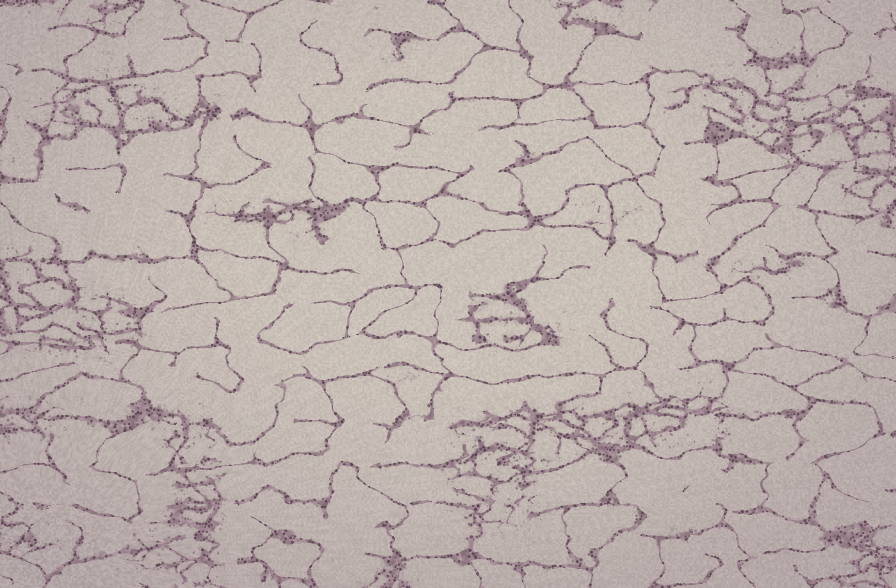
This texture is drawn by a Shadertoy shader. Its source:

```glsl
// Thin tissue section: wide rounded air spaces divided by fine, beaded mauve walls.
// A stretched Voronoi network gives the walls; a hash per wall cuts some into stubs.
// Small dots add the nuclei, and grain and a vignette shade the pale ground.

float hash(vec2 p) {
    vec3 q = fract(vec3(p.xyx) * 0.1031);
    q += dot(q, q.yzx + 33.33);
    return fract((q.x + q.y) * q.z);
}

vec2 hash2(vec2 p) {
    return vec2(hash(p), hash(p + 57.3));
}

float noise(vec2 p) {
    vec2 i = floor(p), f = fract(p);
    f = f * f * (3.0 - 2.0 * f);
    return mix(mix(hash(i), hash(i + vec2(1, 0)), f.x),
               mix(hash(i + vec2(0, 1)), hash(i + vec2(1, 1)), f.x), f.y);
}

vec2 noise2(vec2 p) {
    return vec2(noise(p), noise(p + 31.7)) - 0.5;
}

vec2 cellCentre(vec2 id) {
    return id + 0.1 + 0.8 * hash2(id);
}

// Distance to the nearest wall in canvas heights; low sharpness rounds the corners
float wallDistance(vec2 p, vec2 density, float sharpness) {
    vec2 q = p * density;
    q += 0.7 * noise2(q * 0.7) + 0.3 * noise2(q * 2.3) + 0.1 * noise2(q * 6.0);

    // Find the cell that holds this point
    vec2 home = vec2(0.0);
    float nearest = 1e3;
    for (int y = -1; y <= 1; y++)
    for (int x = -1; x <= 1; x++) {
        vec2 id = floor(q) + vec2(x, y);
        vec2 r = cellCentre(id) - q;
        if (dot(r, r) < nearest) {
            nearest = dot(r, r);
            home = id;
        }
    }

    // Blend the distances to all its walls
    vec2 a = cellCentre(home);
    float sum = 1e-9;
    for (int y = -2; y <= 2; y++)
    for (int x = -2; x <= 2; x++) {
        if (x == 0 && y == 0) continue;
        vec2 id = home + vec2(x, y);
        vec2 b = cellCentre(id);
        vec2 normal = normalize(b - a);
        vec2 along = vec2(-normal.y, normal.x);
        along *= along.x < 0.0 ? -1.0 : 1.0;
        vec2 fromMiddle = q - 0.5 * (a + b);
        float d = -dot(fromMiddle, normal) / length(normal * density);

        // Broken walls end in a stub on one side
        vec2 pair = hash2(home + id + 11.0);
        float cut = pair.x < 0.38 ? mix(-0.25, 0.5, pair.y) : -9.0;
        d = max(d, (cut - dot(fromMiddle, along)) / length(along * density));
        sum += exp(-sharpness * d);
    }
    return -log(sum) / sharpness;
}

// Scattered nuclei; each grid square and its neighbours may reach this point
float nuclei(vec2 p) {
    vec2 g = p / 0.0066;
    float cover = 0.0;
    for (int y = -1; y <= 1; y++)
    for (int x = -1; x <= 1; x++) {
        vec2 id = floor(g) + vec2(x, y);
        float radius = mix(0.18, 0.42, hash(id + 5.0)) * step(hash(id + 19.0), 0.6);
        float d = length(g - id - hash2(id)) - radius;
        cover = max(cover, step(0.01, radius) * (1.0 - smoothstep(-0.16, 0.16, d)));
    }
    return cover;
}

void mainImage(out vec4 fragColor, in vec2 fragCoord) {
    vec2 uv = fragCoord / iResolution.xy;
    vec2 p = fragCoord / iResolution.y;
    float soft = max(0.0014, 0.6 / iResolution.y);

    // Pale ground, darker and pinker toward the corners
    float edge = length((uv - vec2(0.5, 0.6)) * vec2(1.0, 0.9));
    vec3 colour = mix(vec3(0.793, 0.756, 0.722), vec3(0.695, 0.642, 0.645),
                      smoothstep(0.15, 0.78, edge));

    // Main network, with finer meshes in small crowded patches
    float crowd = smoothstep(0.58, 0.80, noise(p * vec2(6.0, 11.0) + 3.0));
    float d = wallDistance(p, vec2(9.0, 14.0), 210.0);
    float mesh = wallDistance(p + 7.0, vec2(17.0, 27.0), 450.0);
    d = min(d, mesh + 0.012 * (1.0 - crowd));

    // Uneven wall tissue
    float bead = noise(p * 120.0);
    float width = 0.0006 + 0.0024 * bead + 0.0012 * crowd;
    float wall = 1.0 - smoothstep(width - soft, width + soft, d);
    vec3 tissue = mix(vec3(0.67, 0.57, 0.61), vec3(0.50, 0.40, 0.45), noise(p * 160.0 + 9.0));
    float haze = 0.35 * crowd * noise(p * 45.0) * (1.0 - smoothstep(0.0, 0.012, d));
    colour = mix(colour, vec3(0.65, 0.56, 0.59), haze);
    colour = mix(colour, tissue, 0.9 * wall);

    // Dark nuclei along the walls, and a few loose ones
    float reach = 1.0 - smoothstep(0.0012, 0.0042 + 0.003 * crowd, d);
    float loose = 0.5 * crowd * smoothstep(0.72, 0.85, noise(p * 100.0 + 41.0));
    colour = mix(colour, vec3(0.35, 0.25, 0.31), 0.85 * nuclei(p) * max(reach, loose));

    // Fine film grain
    colour += 0.06 * (noise(p * 330.0) - 0.5) + 0.035 * (hash(floor(p * 336.0)) - 0.5);
    fragColor = vec4(colour, 1.0);
}
```
